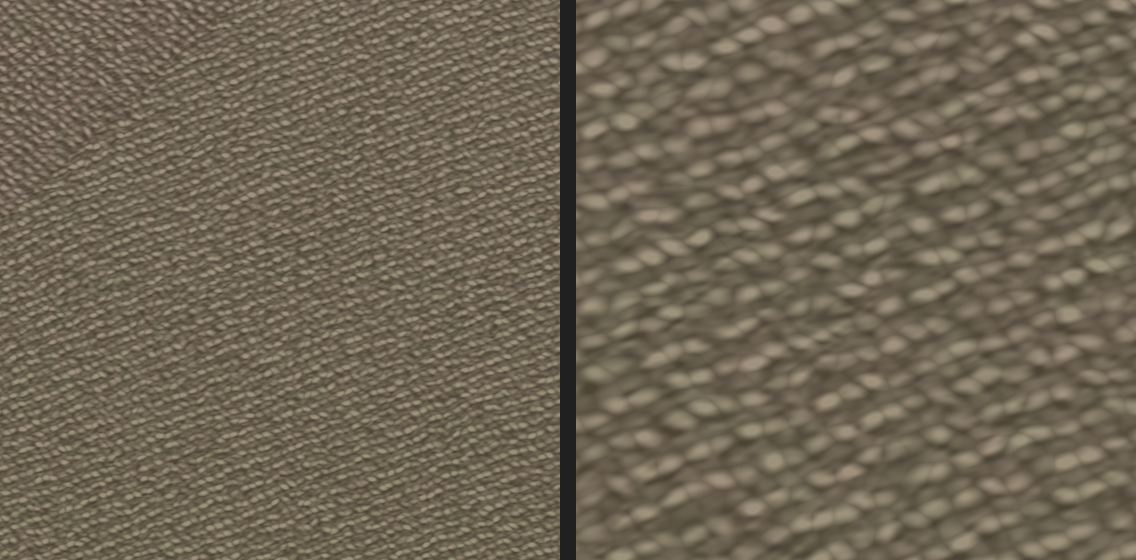
Left: the whole. Right: its middle third, enlarged.
A WebGL 2 fragment shader for this texture:

```glsl
#version 300 es
precision highp float;

#define COLUMNS 68.0
#define ROWS 92.0
#define TWILL_SLOPE 0.37
#define FOLD_SLOPE 0.66
#define STITCH_SIZE vec2(0.0086, 0.0046)
#define JITTER vec2(0.50, 0.50)
#define FAINT_ROW 0.36
#define TILT_SPREAD 0.7
#define FIBRE_CONTRAST 0.40
#define SHADOW_COLOR vec3(0.322, 0.291, 0.237)
#define LIGHT_COLOR vec3(0.605, 0.560, 0.486)

uniform vec2 u_resolution;
out vec4 fragColor;

float hash(vec2 p) {
    return fract(sin(dot(p, vec2(127.1, 311.7))) * 43758.545);
}

float noise(vec2 p) {
    vec2 cell = floor(p);
    vec2 f = fract(p);
    f = f * f * (3.0 - 2.0 * f);
    float low = mix(hash(cell), hash(cell + vec2(1.0, 0.0)), f.x);
    float high = mix(hash(cell + vec2(0.0, 1.0)), hash(cell + 1.0), f.x);
    return mix(low, high, f.y);
}

// Raised stitches on a sheared lattice, each with a shadow along its lower
// side; every other row lies deeper
float weave(vec2 p, float slope, float tilt) {
    vec2 lattice = vec2(p.x * COLUMNS, (p.y - slope * p.x) * ROWS);
    vec2 base = floor(lattice);
    float height = 0.0;
    float shadow = 0.0;
    for (int j = -2; j <= 2; j++) {
        for (int i = -2; i <= 1; i++) {
            vec2 id = base + vec2(float(i), float(j));
            float deep = mod(id.y, 2.0);
            vec2 shift = vec2(hash(id), hash(id + 37.0)) - 0.5;
            vec2 center = id + 0.5 + shift * JITTER;
            center.x += 0.5 * deep;
            center.x /= COLUMNS;
            center.y = center.y / ROWS + slope * center.x;

            float angle = tilt + TILT_SPREAD * (hash(id + 71.0) - 0.5);
            float c = cos(angle);
            float s = sin(angle);
            vec2 d = p - center;
            d = vec2(c * d.x + s * d.y, c * d.y - s * d.x) / STITCH_SIZE;
            float strength = mix(0.65, 1.15, hash(id + 113.0));
            strength *= mix(1.0, FAINT_ROW, deep);
            float r = dot(d, d);
            height = max(height, strength * exp(-r * (0.75 + 0.25 * r)));
            d.y += 1.35;
            shadow = max(shadow, strength * exp(-dot(d, d)));
        }
    }
    return height - 0.24 * shadow * (1.0 - height);
}

void main() {
    vec2 p = gl_FragCoord.xy / u_resolution.y;

    // Gentle pull of the cloth
    vec2 pull = vec2(noise(p * 7.0), noise(p * 7.0 + 19.0)) - 0.5;
    vec2 ripple = vec2(noise(p * 40.0 + 5.0), noise(p * 40.0 + 43.0)) - 0.5;
    vec2 q = p + 0.010 * pull + 0.004 * ripple;

    // Folded corner with a steeper weave
    float crease = p.y - 0.60 - 0.93 * p.x + 0.012 * (noise(p * 12.0) - 0.5);
    float fold = smoothstep(-0.006, 0.006, crease);
    float stitches = mix(weave(q, TWILL_SLOPE, 0.12),
                         weave(q + 0.31, FOLD_SLOPE, -0.30), fold);

    // Fine fibres and broad uneven wear
    float fibres = noise(vec2(q.x * 140.0, (q.y - 0.2 * q.x) * 270.0)) - 0.5;
    float wear = noise(p * 9.0 + 61.0) - 0.5;
    float tone = 0.16 + 0.92 * stitches + FIBRE_CONTRAST * fibres + 0.04 * wear;
    tone -= 0.08 * exp(-pow(crease / 0.010, 2.0));
    vec3 color = mix(SHADOW_COLOR, LIGHT_COLOR, clamp(tone, -0.08, 1.05));

    // Olive to warm drift, with small yarn hue changes
    vec3 drift = mix(vec3(0.985, 0.985, 0.945), vec3(1.030, 1.018, 1.030), p.y);
    drift = mix(drift, vec3(1.015, 0.980, 1.010), 0.7 * fold);
    float hue = noise(q * 45.0 + 83.0) - 0.5;
    color *= drift * (1.0 + hue * vec3(0.026, -0.014, 0.018));

    fragColor = vec4(color, 1.0);
}
```
